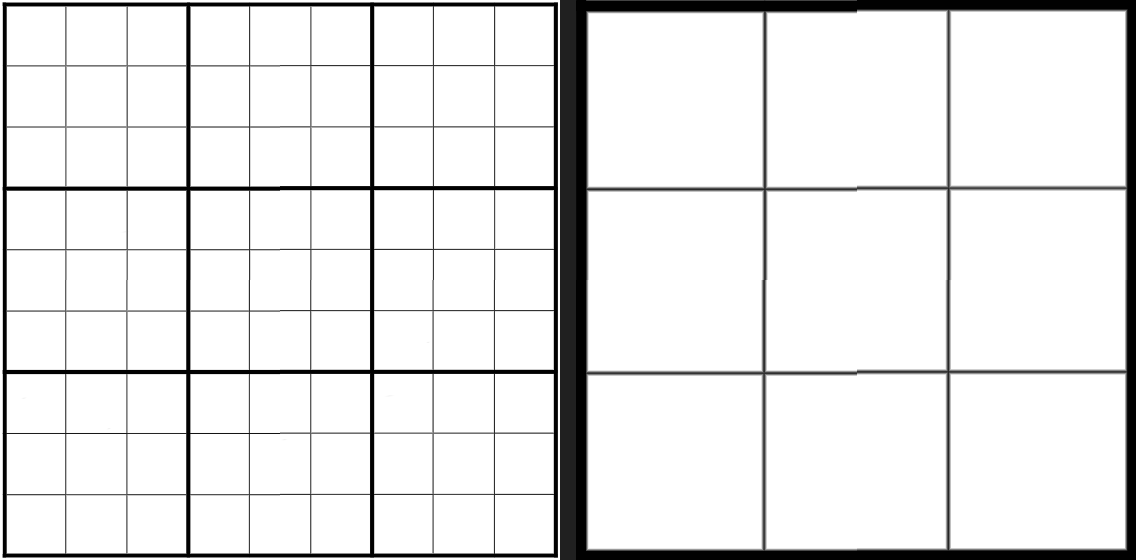
Left, the full canvas; right, a detail of the centre.
This pattern is drawn by a three.js fragment shader. Its source:

```glsl
#define CELLS 9.0
#define BLOCK 3.0
#define PITCH 0.109375
#define ORIGIN vec2(0.0083, 0.0078)
#define THICK 0.0074
#define THIN 0.0017
#define SOFT 0.0019
#define SEAM 0.0010
#define FADE 0.12
#define SPECKS 6
#define INK vec3(0.005)
#define PAPER vec3(1.0)

varying vec2 vUv;

float hash(vec2 p) {
  return fract(sin(dot(p, vec2(127.1, 311.7))) * 43758.5453);
}

// Soft coverage of a shape with signed distance d
float cover(float d) {
  return clamp(0.5 - d / SOFT, 0.0, 1.0);
}

// Nearest ruled line across one axis; "along" is the other axis
float ruledLine(float across, float along, float axis) {
  float index = clamp(floor(across / PITCH + 0.5), 0.0, CELLS);
  float inner = step(0.5, index) * step(index, CELLS - 0.5);
  float heavy = 1.0 - step(0.5, mod(index, BLOCK));

  // Slight misalignment where the two halves of the grid meet
  float firstHalf = step(along, 0.5 * CELLS * PITCH);
  float shift = SEAM * inner * firstHalf * hash(vec2(index, axis));

  float halfWidth = 0.5 * mix(THIN, THICK, heavy);
  float ink = cover(abs(across - index * PITCH + shift) - halfWidth);

  // Thin segments print a little unevenly
  float wear = FADE * hash(vec2(index + 20.0 * axis, floor(along / PITCH)));
  return ink * (1.0 - wear * (1.0 - heavy));
}

// Small, very faint scratches left on the paper
float scratches(vec2 p) {
  float mark = 0.0;
  for (int i = 0; i < SPECKS; i++) {
    float id = float(i);
    vec2 center = vec2(hash(vec2(id, 3.0)), hash(vec2(id, 7.0)));
    vec2 d = (p - center) / vec2(0.002 + 0.004 * hash(vec2(id, 11.0)), 0.001);
    d.y -= 0.5 * d.x;
    mark = max(mark, exp(-dot(d, d)));
  }
  return 0.06 * mark;
}

void main() {
  vec2 p = vUv - ORIGIN;

  // Clip the rules to the outer frame
  float side = CELLS * PITCH;
  vec2 fromCenter = abs(p - 0.5 * side);
  float frame = cover(max(fromCenter.x, fromCenter.y) - 0.5 * (side + THICK));

  float ink = max(ruledLine(p.x, p.y, 0.0), ruledLine(p.y, p.x, 1.0)) * frame;
  ink = max(ink, scratches(vUv));
  gl_FragColor = vec4(mix(PAPER, INK, ink), 1.0);
}
```
